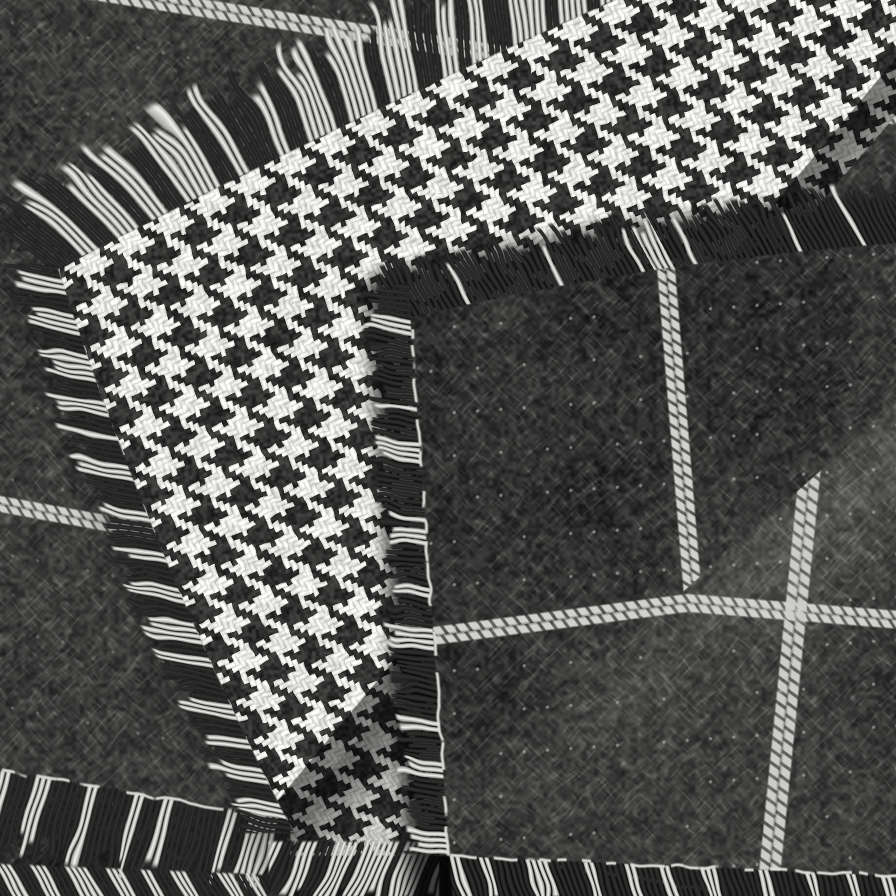
A Shadertoy shader for this texture:

```glsl
// Layered wool scarves: fringed houndstooth lying between dark windowpane cloths.

const float PITCH = 0.0065; // width of one fringe strand

float hash(vec2 p) {
  p = fract(p * vec2(0.1031, 0.1137));
  p += dot(p, p.yx + 33.33);
  return fract((p.x + p.y) * p.x * 7.13);
}

float noise(vec2 p) {
  vec2 i = floor(p), f = fract(p);
  f = f * f * (3.0 - 2.0 * f);
  return mix(mix(hash(i), hash(i + vec2(1, 0)), f.x),
             mix(hash(i + vec2(0, 1)), hash(i + 1.0), f.x), f.y);
}

float cut(float d) { return smoothstep(-0.0015, 0.0015, d); }
float band(float d, float halfWidth) { return cut(halfWidth - abs(d)); }

// Brushed dark wool with fine crossing hairs
float wool(vec2 p, float base) {
  float grain = noise(p * 230.0) * 0.6 + noise(p * 110.0 + 9.0) * 0.4 - 0.5;
  vec2 r = vec2(p.x + p.y, p.y - p.x) + 0.01 * noise(p * 25.0);
  float hair = pow(noise(r * vec2(45, 300)), 5.0) + pow(noise(r * vec2(300, 55)), 5.0);
  return base + 0.2 * grain + 0.13 * hair + 0.05 * (noise(p * 9.0) - 0.5);
}

// Two-by-two twill of four dark and four light threads; q counts periods
float houndstooth(vec2 q) {
  q += 0.06 * (vec2(noise(q * 5.0), noise(q * 5.0 + 31.0)) - 0.5);
  vec2 t = q * 8.0, id = floor(t), f = abs(fract(t) - 0.5);
  vec2 light = step(4.0, mod(id, 8.0));
  float warpOnTop = step(2.0, mod(id.x + id.y, 4.0));
  float lit = mix(light.y, light.x, warpOnTop);
  float ridge = mix(f.y, f.x, warpOnTop);
  return mix(0.19, 0.91, lit) * (1.06 - 0.9 * ridge * ridge);
}

// Loose strands over a tone; reach runs from 0 at the root to 1 at the tip
float fringe(float under, float along, float reach, float group, float share, float mask) {
  float bend = noise(vec2(along / PITCH * 0.4, reach * 2.5)) - 0.5;
  float s = along / PITCH + 1.8 * bend * clamp(reach, 0.0, 1.0);
  float id = floor(s), across = abs(fract(s) - 0.5);
  float tip = 0.7 + 0.4 * hash(vec2(id, group * 900.0));
  float phase = fract(id * PITCH / group + 0.5 * noise(vec2(id * 0.3, 7.0)));
  float tone = mix(0.17, 0.86, step(phase, share)) * (1.1 - 1.1 * across);
  float cover = (1.0 - smoothstep(0.3, 0.5, across)) * (1.0 - smoothstep(tip - 0.1, tip, reach));
  return mix(under, tone, cover * smoothstep(-0.04, 0.02, reach) * mask);
}

// Two staggered rows of slanted pale stitches
float stripe(float d, float along, float halfWidth) {
  float slant = fract(along / 0.0135 + d / 0.02 + 0.5 * step(0.0, d));
  float stitch = smoothstep(0.08, 0.22, abs(slant - 0.5));
  return band(d, halfWidth) * (0.25 + 0.75 * stitch) * (0.6 + 0.4 * smoothstep(0.0, 0.003, abs(d)));
}

// Sparse pinpoints in faint rows
float pins(vec2 p, vec2 pitch) {
  vec2 g = p / pitch, d = (fract(g) - 0.5) * pitch;
  return (1.0 - smoothstep(0.0008, 0.0028, length(d))) * step(0.4, hash(floor(g) + 17.0));
}

float selvedge(float d, float along) {
  float wander = 0.004 * (noise(vec2(along * 70.0, 3.0)) - 0.5);
  return band(d + wander, 0.0016) * smoothstep(0.3, 0.5, noise(vec2(along * 110.0, 8.0)));
}

float backCloth(vec2 p) {
  float c = wool(p, 0.2);
  c = mix(c, 0.6, 0.5 * pins(p + vec2(0, 0.2 * p.x), vec2(0.028, 0.085)));
  c = mix(c, 0.82, stripe(p.y - 0.4375 + 0.18 * p.x, p.x, 0.009));
  c = mix(c, 0.82, stripe(p.y - 1.026 + 0.155 * p.x, p.x, 0.01));
  float hem = 0.14 - 0.17 * p.x - p.y, lowHem = 0.035 - 0.04 * p.x - p.y;
  c *= 1.0 - 0.35 * cut(hem);
  c = fringe(c, p.x + 0.25 * hem, hem / 0.1, 0.05, 0.38, cut(0.32 - p.x));
  c = mix(c, 0.85, selvedge(hem, p.x));
  return fringe(c, p.x - 0.6 * lowHem, lowHem / 0.07, 0.04, 0.5, cut(0.3 - p.x));
}

float checkedCloth(float c, vec2 p) {
  float drop = 0.7 - p.y, sink = max(drop, 0.0), t = p.x - 0.065;
  float u = t - 0.32 * drop - 0.155 * sink * sink;
  float v = p.y - 0.7 - 0.52 * t + 0.06 * t * t;
  float weave = houndstooth(vec2(u / 0.052, v / 0.053)) + 0.18 * (noise(p * 240.0) - 0.5);
  c *= 1.0 - 0.4 * smoothstep(-0.09, 0.0, u) * cut(-v) * cut(0.5 - p.x);
  // Underside below the lower fold
  float lowFold = p.y - 0.1 - 1.16 * (p.x - 0.335);
  float under = band(p.x - 0.412, 0.088) * cut(p.y - 0.045) * cut(-lowFold);
  c = mix(c, weave * mix(0.45, 0.85, smoothstep(0.0, 0.12, -lowFold)), under);
  c = fringe(c, p.x - 0.4 * p.y, (0.06 - p.y) / 0.08, 0.04, 0.6, band(p.x - 0.395, 0.095));
  // Upper and left strands
  float s = p.x + mix(0.75, 0.1, clamp(p.x * 2.0, 0.0, 1.0)) * v;
  c = fringe(c, s, v / 0.125, 0.045, 0.5, cut(s - 0.058));
  c = fringe(c, p.y + 0.2 * u, -u / 0.06, 0.042, 0.45, band(p.y - 0.388, 0.318));
  // Face, dimmed beyond the right fold
  float rightFold = p.y - 0.785 - 1.2 * (p.x - 0.875);
  float dim = mix(0.5, 0.8, smoothstep(0.0, 0.15, -rightFold));
  weave *= mix(dim, 1.0, cut(rightFold));
  return mix(c, weave, cut(u) * cut(-v) * cut(lowFold));
}

float frontCloth(float c, vec2 p) {
  float t = p.x - 0.455;
  float left = t - 0.072 * (0.69 - p.y);
  float top = 0.645 + 0.235 * t - 0.15 * t * t - p.y;
  float hem = p.y - 0.0675 + 0.045 * p.x;
  // Contact shadow and fringes
  c *= 1.0 - 0.72 * smoothstep(-0.065, -0.03, left) * smoothstep(-0.075, -0.035, top);
  float s = p.x - 0.5 * top;
  c = fringe(c, s, -top / 0.068, 0.09, 0.09 + band(s - 0.742, 0.011), cut(left + 0.035));
  s = p.y + 0.15 * left;
  c = fringe(c, s, -left / 0.052, 0.07, 0.22 + band(s - 0.287, 0.011), cut(top + 0.04) * cut(hem));
  c = fringe(c, p.x + 0.3 * hem, -hem / 0.06, 0.05, 0.27, cut(left));
  // Diagonal fold between the dark flap and the paler lower cloth
  float fold = p.y - 0.355 - 0.88 * (p.x - 0.78), flap = cut(fold);
  float sheen = exp(-10.0 * abs(fold + 0.06)) * smoothstep(0.5, 0.95, p.x);
  float base = mix(0.205 + 0.1 * sheen, 0.165 + 0.04 * exp(-18.0 * abs(fold)), flap);
  float cloth = wool(p, base);
  cloth = mix(cloth, 0.7, 0.65 * pins(p - vec2(0, 0.07 * p.x), vec2(0.026, 0.048)));
  // Windowpane stripes
  float level = min(0.29 + 0.13 * (p.x - 0.482), 0.327 - 0.08 * (p.x - 0.768));
  float upper = p.x - 0.745 - 0.082 * (0.68 - p.y);
  float lower = p.x - 0.86 - 0.1 * (p.y - 0.036);
  cloth = mix(cloth, 0.82, stripe(p.y - level, p.x, 0.01));
  cloth = mix(cloth, 0.82, stripe(upper, p.y, 0.01) * flap);
  cloth = mix(cloth, 0.8, stripe(lower, p.y, 0.012) * (1.0 - flap));
  float span = cut(top) * cut(hem);
  c = mix(c, cloth, cut(left) * span);
  c = mix(c, 0.86, selvedge(left, p.y) * span);
  return mix(c, 0.86, selvedge(hem, p.x) * cut(left));
}

void mainImage(out vec4 fragColor, in vec2 fragCoord) {
  float tone = 0.0;
  for (int i = 0; i < 4; i++) {
    vec2 p = (fragCoord + vec2(i & 1, i >> 1) * 0.5 - 0.25) / iResolution.xy;
    tone += 0.25 * frontCloth(checkedCloth(backCloth(p), p), p);
  }
  fragColor = vec4(clamp(tone * vec3(1.0, 1.005, 0.985), 0.0, 1.0), 1.0);
}
```
